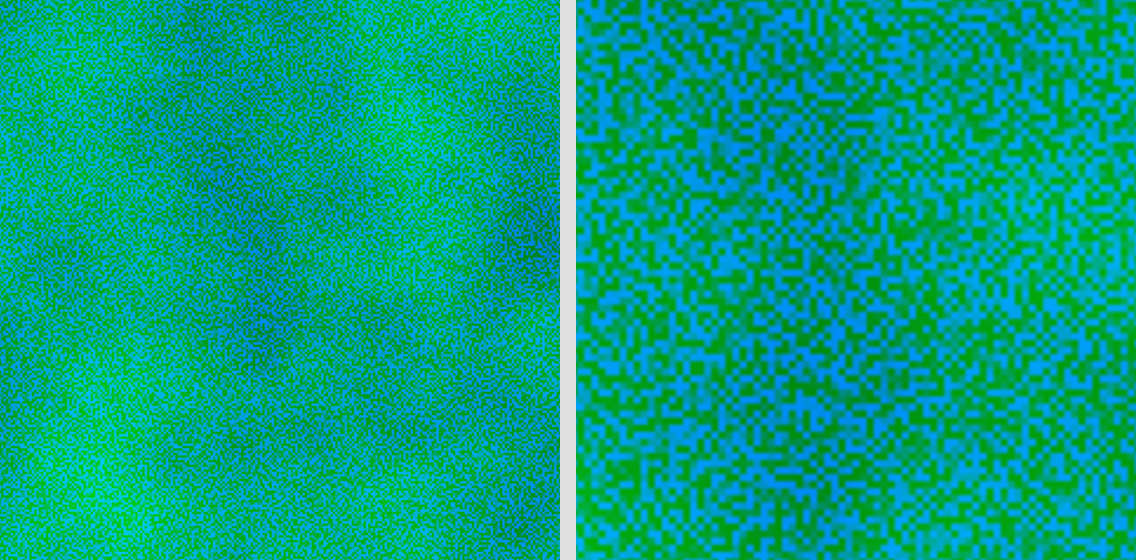
Left, the full canvas; right, a detail of the centre.
A WebGL 2 fragment shader for this texture:

```glsl
#version 300 es
precision highp float;
// A fine, grainy maze of blue and green under soft, cloudy shading.
// Random cells are pushed away from their neighbours, which links them into
// short diagonal worms in the blue channel; layered noise shades the green.

uniform vec2 u_resolution;
out vec4 outColor;

const float GRAIN_CELLS = 238.0;     // cells across the canvas
const float NEIGHBOUR_PUSH = 0.68;   // 0 gives plain grain, 1 an even maze
const float GRAIN_GAIN = 14.0;       // steepness from green to blue
const float GRAIN_BIAS = -0.012;     // below zero favours green
const float EDGE_INSET = 0.08;       // flat part around each cell centre
const int CLOUD_OCTAVES = 6;
const float CLOUD_FREQUENCY = 3.6;   // largest clouds across the canvas
const float CLOUD_PERSISTENCE = 0.5;
const float GREEN_MEAN = 0.66;
const float GREEN_SWING = 0.42;
const float BLUE_LOW = 0.03;
const float BLUE_HIGH = 1.0;

float hash21(vec2 p) {
    vec3 q = fract(p.xyx * vec3(0.1031, 0.1030, 0.0973));
    q += dot(q, q.yzx + 33.33);
    return fract((q.x + q.y) * q.z);
}

float valueNoise(vec2 p) {
    vec2 cell = floor(p);
    vec2 f = fract(p);
    vec2 w = f * f * f * (f * (f * 6.0 - 15.0) + 10.0);
    float bottom = mix(hash21(cell), hash21(cell + vec2(1.0, 0.0)), w.x);
    float top = mix(hash21(cell + vec2(0.0, 1.0)), hash21(cell + 1.0), w.x);
    return mix(bottom, top, w.y);
}

// Layered noise centred on zero.
float clouds(vec2 uv) {
    mat2 turn = mat2(0.8, 0.6, -0.6, 0.8);
    vec2 p = uv * CLOUD_FREQUENCY + vec2(17.3, 41.9);
    float sum = 0.0, weight = 1.0, total = 0.0;
    for (int i = 0; i < CLOUD_OCTAVES; i++) {
        sum += weight * (valueNoise(p) - 0.5);
        total += weight;
        weight *= CLOUD_PERSISTENCE;
        p = turn * p * 2.0 + 9.7;
    }
    return sum / total;
}

// Blue level of one cell, from its contrast with the four cells beside it.
float cellLevel(vec2 cell) {
    float around = hash21(cell + vec2(1.0, 0.0)) + hash21(cell - vec2(1.0, 0.0))
                 + hash21(cell + vec2(0.0, 1.0)) + hash21(cell - vec2(0.0, 1.0));
    float contrast = hash21(cell) - 0.5 - NEIGHBOUR_PUSH * (0.25 * around - 0.5);
    return 1.0 / (1.0 + exp(-GRAIN_GAIN * (contrast + GRAIN_BIAS)));
}

// Cell levels blended with soft but narrow edges.
float grain(vec2 uv) {
    vec2 p = uv * GRAIN_CELLS + 300.0;
    vec2 cell = floor(p);
    vec2 w = smoothstep(EDGE_INSET, 1.0 - EDGE_INSET, fract(p));
    float bottom = mix(cellLevel(cell), cellLevel(cell + vec2(1.0, 0.0)), w.x);
    float top = mix(cellLevel(cell + vec2(0.0, 1.0)), cellLevel(cell + 1.0), w.x);
    return mix(bottom, top, w.y);
}

void main() {
    float side = min(u_resolution.x, u_resolution.y);
    vec2 uv = gl_FragCoord.xy / side;

    // Fade the grain to its mean where pixels are too coarse to hold it.
    float detail = smoothstep(0.6, 1.4, side / GRAIN_CELLS);
    float level = mix(0.48, grain(uv), detail);

    float green = GREEN_MEAN + GREEN_SWING * clouds(uv);
    float blue = mix(BLUE_LOW, BLUE_HIGH, level);
    outColor = vec4(0.0, green, blue, 1.0);
}
```
